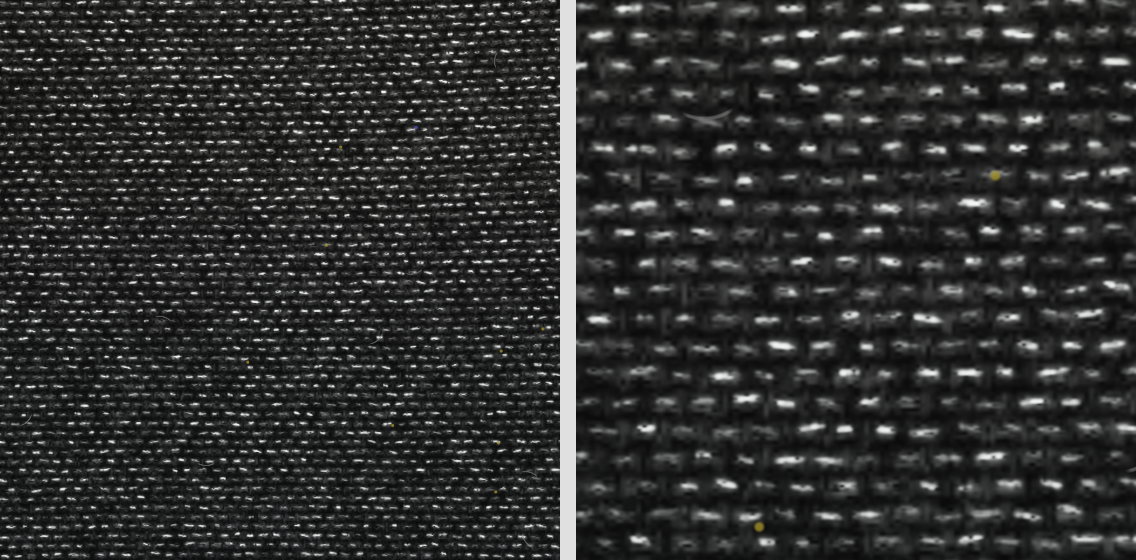
Left, the full canvas; right, a detail of the centre.
Reproduce this texture procedurally as a WebGL 2 fragment shader.

```glsl
#version 300 es
precision highp float;

// Black plain-weave cloth: dull upright warp bumps alternate with flat weft
// floats that carry thin broken glints. Every thread crossing is a soft blob
// varied by hash; broad light, a few stray hairs and coloured lint lie on top.

uniform vec2 u_resolution;
out vec4 fragColor;

const vec2 THREADS = vec2(82.0, 60.0);   // warp threads across, weft rows down
const vec3 GLINT_COLOR = vec3(0.97, 1.0, 0.98);
const vec3 LINT_YELLOW = vec3(0.62, 0.56, 0.16);
const vec3 LINT_BLUE = vec3(0.25, 0.30, 0.75);

float hash(vec2 p) {
    vec3 q = fract(p.xyx * vec3(0.1031, 0.1030, 0.0973));
    q += dot(q, q.yzx + 33.33);
    return fract((q.x + q.y) * q.z);
}

vec2 hash2(vec2 p) {
    return vec2(hash(p), hash(p + 57.3));
}

float noise(vec2 p) {
    vec2 i = floor(p), f = fract(p);
    f = f * f * (3.0 - 2.0 * f);
    float low = mix(hash(i), hash(i + vec2(1, 0)), f.x);
    float high = mix(hash(i + vec2(0, 1)), hash(i + vec2(1, 1)), f.x);
    return mix(low, high, f.y);
}

// Rows lift slightly to the upper right and wander a little, in canvas units
vec2 warpCloth(vec2 uv) {
    vec2 wander = vec2(noise(uv * 5.0), noise(uv * 4.0 + 40.0)) - 0.5;
    float lift = 0.022 * uv.x * uv.x * uv.y;
    return uv + vec2(0.007, 0.004) * wander - vec2(0.006 * uv.y * uv.y, lift);
}

// Rounded blob, flat-ended along its length and soft across
float blob(float along, float across, vec2 size) {
    float a = along / size.x, c = across / size.y;
    return exp(-a * a * a * a - c * c);
}

// Upright dull bump
float warpBump(vec2 p, vec2 cell, float grain) {
    float tone = 0.13 * (0.45 + 1.0 * hash(cell + 5.1));
    return tone * blob(p.y, p.x, vec2(0.5, 0.42)) * (0.2 + 1.4 * grain);
}

// Flat horizontal float
float weftFloat(vec2 p, vec2 cell, float grain) {
    float tone = 0.19 * (0.5 + 0.9 * hash(cell + 9.7));
    return tone * blob(p.x, p.y, vec2(0.7, 0.34)) * (0.15 + 1.6 * grain);
}

// Narrow highlight with a faint halo; place, length and strength differ
float glint(vec2 p, vec2 cell, float grain) {
    vec2 shift = (hash2(cell + 21.0) - 0.5) * vec2(0.4, 0.2);
    float slope = 0.28 * (hash(cell + 31.0) - 0.6);
    float halfLength = mix(0.3, 0.66, hash(cell + 43.0));
    vec2 q = p - shift - vec2(0.0, 0.08);
    q.y -= slope * q.x;
    float strength = 0.2 + 1.5 * pow(hash(cell + 61.0), 1.6);
    float core = blob(q.x, q.y, vec2(halfLength, 0.1));
    float halo = blob(q.x, q.y, vec2(halfLength * 1.2, 0.24));
    return strength * (core + 0.13 * halo) * (0.1 + 1.8 * grain);
}

// Sum of neighbouring crossings: x is thread body, y is highlight
vec2 weave(vec2 g) {
    vec2 home = floor(g), total = vec2(0.0);
    float alongWeft = noise(g * vec2(3.0, 7.0));
    float alongWarp = noise(g * vec2(4.0, 3.5) + 90.0);
    float sparkle = noise(g * vec2(3.6, 7.0) + 33.0);
    for (int j = -1; j <= 1; j++) {
        for (int i = -1; i <= 1; i++) {
            vec2 cell = home + vec2(i, j);
            vec2 jitter = vec2(0.18, 0.1) * (hash2(cell) - 0.5);
            vec2 p = g - cell - 0.5 - jitter;
            if (mod(cell.x + cell.y, 2.0) < 0.5)
                total += vec2(weftFloat(p, cell, alongWeft), glint(p, cell, sparkle));
            else
                total.x += warpBump(p, cell, alongWarp);
        }
    }
    return total;
}

// Broad sheen, strongest above and right of the centre
float sheen(vec2 uv) {
    vec2 d = (uv - vec2(0.68, 0.86)) / vec2(0.5, 0.42);
    return 0.84 + 0.25 * exp(-dot(d, d)) + 0.1 * (noise(uv * 4.0 + 12.0) - 0.5);
}

// Short bent hair
float hair(vec2 uv, vec2 center, float angle, float size) {
    vec2 d = mat2(cos(angle), -sin(angle), sin(angle), cos(angle)) * (uv - center);
    float bend = d.y - 18.0 * d.x * d.x;
    return smoothstep(0.0018, 0.0004, abs(bend)) * smoothstep(size, size * 0.7, abs(d.x));
}

void main() {
    vec2 uv = gl_FragCoord.xy / u_resolution;
    vec2 thread = weave(warpCloth(uv) * THREADS);
    float light = sheen(uv);

    // Cloth: cool below, slightly warm above; highlights roll off softly
    vec3 tint = mix(vec3(0.97, 1.0, 1.02), vec3(1.02, 1.01, 0.97), uv.y);
    vec3 color = tint * (0.022 + light * thread.x) + GLINT_COLOR * light * thread.y;
    color = 0.98 * (1.0 - exp(-1.15 * color));

    // Stray hairs and lint specks
    for (int k = 0; k < 9; k++) {
        vec2 seed = vec2(float(k) * 3.7, 17.0);
        float strand = hair(uv, hash2(seed), 6.28 * hash(seed + 3.0), 0.016);
        color = mix(color, vec3(0.5), 0.6 * strand);
        float speck = smoothstep(0.004, 0.0015, distance(uv, hash2(seed + 8.0)));
        color = mix(color, k == 0 ? LINT_BLUE : LINT_YELLOW, 0.8 * speck);
    }
    fragColor = vec4(clamp(color, 0.0, 1.0), 1.0);
}
```
